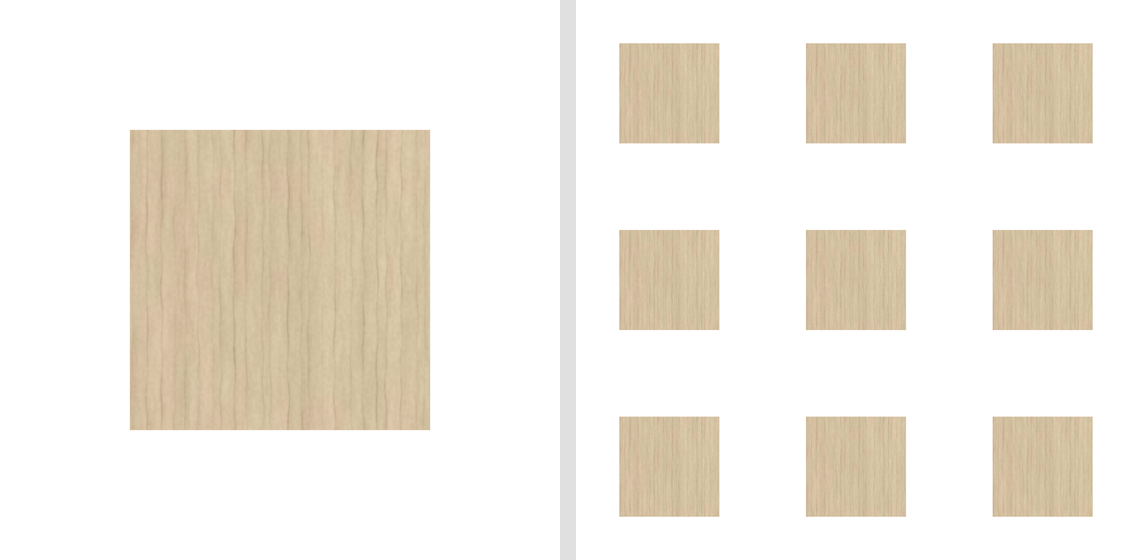
Left: one tile. Right: repeated 3 by 3.
Give the GLSL for this texture, as a Shadertoy shader.

```glsl
// Pale straight-grained wood veneer square centred on a white field.

const vec3 FIELD_WHITE = vec3(1.0);
const vec3 WOOD_LIGHT  = vec3(0.855, 0.795, 0.665);
const vec3 WOOD_DARK   = vec3(0.795, 0.722, 0.595);
const vec3 GRAIN_SHADE = vec3(0.080, 0.088, 0.098);
const vec3 PINK_TINT   = vec3(0.014, -0.010, 0.004);

const float PANEL_HALF  = 0.2683;  // half side of the veneer
const float GRAIN_COUNT = 44.0;    // grain lines across the whole canvas
const float GRAIN_WIDTH = 0.095;   // in grain spacings
const float TAU = 6.2831853;

float hash(vec2 p) {
    vec3 q = fract(vec3(p.xyx) * 0.1031);
    q += dot(q, q.yzx + 33.33);
    return fract((q.x + q.y) * q.z);
}

// Value noise that wraps after a whole number of cells
float wrapNoise(vec2 uv, vec2 cells, float seed) {
    vec2 p = uv * cells;
    vec2 i = floor(p);
    vec2 f = p - i;
    f = f * f * (3.0 - 2.0 * f);
    vec2 a = mod(i, cells) + seed;
    vec2 b = mod(i + 1.0, cells) + seed;
    return mix(mix(hash(a), hash(vec2(b.x, a.y)), f.x),
               mix(hash(vec2(a.x, b.y)), hash(b), f.x), f.y);
}

// Slow sideways drift of the fibres, from layered periodic sines
float fibreDrift(vec2 uv) {
    return 0.0009 * sin(TAU * (3.0 * uv.y + 2.0 * uv.x))
         + 0.0005 * sin(TAU * (8.0 * uv.y - 5.0 * uv.x));
}

// Thin dark lines, one per jittered cell, fading in and out along their length
float grainLines(vec2 uv) {
    float x = uv.x * GRAIN_COUNT;
    float cell = floor(x);
    float shade = 0.0;
    for (float k = -1.0; k <= 1.0; k++) {
        float id = mod(cell + k, GRAIN_COUNT);
        float phase = TAU * hash(vec2(id, 7.0));
        float centre = cell + k + 0.5 + 0.55 * (hash(vec2(id, 3.0)) - 0.5);
        centre += 0.05 * sin(TAU * 11.0 * uv.y + phase);
        float d = (x - centre) / GRAIN_WIDTH;
        float strength = mix(0.3, 1.0, hash(vec2(id, 11.0)));
        strength *= 0.75 + 0.25 * sin(TAU * 5.0 * uv.y + 2.0 * phase);
        // Sharp core with a softer shadow on one side
        float shadow = exp(-0.12 * d * d) * step(0.0, d) * 0.3;
        shade += strength * max(exp(-d * d), shadow);
    }
    return shade;
}

vec3 veneer(vec2 uv) {
    vec2 p = vec2(uv.x + fibreDrift(uv), uv.y);

    // Broad bands, medium streaks, fine fibres and speckle
    float tone = 0.44;
    tone += 0.45 * (wrapNoise(p, vec2(34.0, 3.0), 17.0) - 0.5);
    tone += 0.50 * (wrapNoise(p, vec2(96.0, 10.0), 41.0) - 0.5);
    tone += 0.38 * (wrapNoise(p, vec2(210.0, 36.0), 73.0) - 0.5);
    tone += 0.42 * (wrapNoise(p, vec2(250.0, 190.0), 109.0) - 0.5);
    vec3 colour = mix(WOOD_LIGHT, WOOD_DARK, tone);

    // Rosy patches and dark grain, roughened along the lines
    float rosy = smoothstep(0.45, 0.85, wrapNoise(p, vec2(30.0, 12.0), 151.0));
    float rough = 0.65 + 0.6 * wrapNoise(p, vec2(180.0, 80.0), 197.0);
    return colour + PINK_TINT * rosy - GRAIN_SHADE * grainLines(p) * rough;
}

void mainImage(out vec4 fragColor, in vec2 fragCoord) {
    vec2 uv = fragCoord / iResolution.xy;

    // Square panel with an antialiased edge
    vec2 fromCentre = abs(uv - 0.5) - PANEL_HALF;
    float edge = max(fromCentre.x, fromCentre.y);
    float pixel = 1.0 / min(iResolution.x, iResolution.y);
    float panel = 1.0 - smoothstep(-0.5 * pixel, 0.5 * pixel, edge);

    fragColor = vec4(mix(FIELD_WHITE, veneer(uv), panel), 1.0);
}
```
